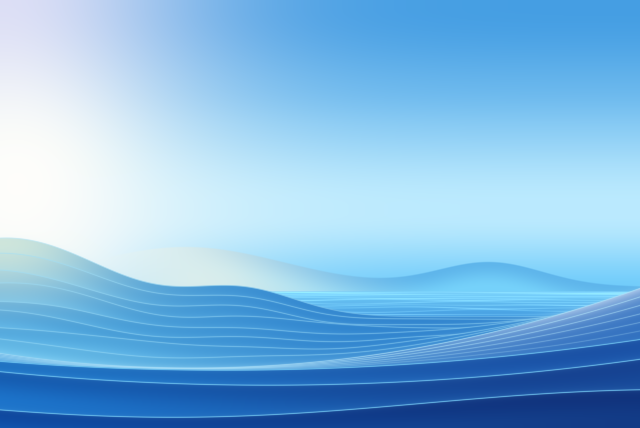
A Shadertoy shader for this background:

```glsl
// Layered blue waves and misty hills under a pale sky lit from the left

float hash(float n) { return fract(sin(n * 127.1) * 4375.85); }

// One-dimensional gradient noise, about -0.5 to 0.5
float gradientNoise(float x) {
    float i = floor(x), f = x - i;
    float a = (hash(i) * 2.0 - 1.0) * f;
    float b = (hash(i + 1.0) * 2.0 - 1.0) * (f - 1.0);
    return mix(a, b, f * f * f * (f * (f * 6.0 - 15.0) + 10.0));
}

float bump(float x, float center, float width) {
    float d = (x - center) / width;
    return exp(-d * d);
}

// Coverage below a ridge, antialiased
float below(float depth) {
    float px = 1.0 / iResolution.y;
    return smoothstep(-px, px, depth);
}

// Thin bright thread with a faint halo
float thread(float depth, float width) {
    float w = max(width, 0.7 / iResolution.y);
    return exp(-depth * depth / (w * w)) + 0.2 * exp(-abs(depth) / (w * 4.0));
}

// Ridge profiles, as heights over x
float farHill(float x) {
    return 0.33 + 0.093 * bump(x, 0.29, 0.22) + 0.057 * bump(x, 0.765, 0.118);
}

float nearHill(float x) {
    return 0.26 + 0.184 * bump(x, 0.01, 0.22) + 0.06 * bump(x, 0.38, 0.12);
}

float swoosh(float x) { return 0.14 + 0.38 * (x - 0.3) * (x - 0.3); }

float frontRidge(float x, int i) {
    if (i == 0) return 0.135 + 0.17 * (x - 0.35) * (x - 0.35);
    if (i == 1) return 0.1 + 0.18 * (x - 0.42) * (x - 0.42);
    return 0.0575 - 0.0325 * cos(4.03 * (x - 0.27));
}

vec3 skyColor(vec2 p) {
    vec3 c = mix(vec3(0.42, 0.79, 0.98), vec3(0.73, 0.915, 0.995), smoothstep(0.3, 0.5, p.y));
    c = mix(c, vec3(0.46, 0.75, 0.94), smoothstep(0.52, 0.8, p.y));
    c = mix(c, vec3(0.27, 0.62, 0.89), smoothstep(0.7, 0.98, p.y));
    vec3 light = mix(vec3(0.95, 0.975, 0.975), vec3(0.86, 0.87, 0.96), smoothstep(0.6, 1.0, p.y));
    return mix(c, light, bump(p.x, 0.0, 0.34));
}

void mainImage(out vec4 fragColor, in vec2 fragCoord) {
    vec2 p = fragCoord / iResolution.xy;
    float x = p.x, y = p.y;

    // Sky and sun haze
    vec3 col = skyColor(p);
    vec2 sun = (p - vec2(0.03, 0.57)) * vec2(1.5, 1.0);
    col = mix(col, vec3(1.0, 0.995, 0.98), 0.9 * exp(-dot(sun, sun) * 22.0));

    // Far hill, dissolving into the light on the left
    float d = farHill(x) - y;
    vec3 hill = mix(vec3(0.37, 0.71, 0.92), vec3(0.46, 0.82, 0.98), smoothstep(0.0, 0.06, d));
    hill = mix(vec3(0.93, 0.95, 0.91), hill, smoothstep(0.22, 0.68, x + 0.5 * (y - 0.36)));
    col = mix(col, hill, below(d) * smoothstep(0.12, 0.38, x));

    // Distant water with fine ripples
    d = 0.319 - y;
    vec3 water = mix(vec3(0.43, 0.77, 0.95), vec3(0.2, 0.55, 0.85), smoothstep(0.0, 0.085, d));
    for (int i = 0; i < 12; i++) {
        float k = float(i);
        float h = 0.317 - 0.0022 * k - 0.0003 * k * k
                + (0.004 + 0.001 * k) * gradientNoise(x * 5.0 + k * 7.3);
        float fade = 0.5 + gradientNoise(x * 4.0 + k * 3.7 + 40.0);
        water += vec3(0.16, 0.15, 0.09) * thread(y - h, 0.0012) * fade;
        water -= vec3(0.025, 0.018, 0.008) * below(h - y) * exp(-max(h - y, 0.0) * 130.0);
    }
    col = mix(col, water, below(d));

    // Near hill made of overlapping folds
    float crest = nearHill(x), base = swoosh(x);
    float warm = bump(x, 0.0, 0.22) * smoothstep(0.2, 0.44, y);
    for (int i = 0; i < 8; i++) {
        float t = float(i) / 8.0;
        float wobble = 0.05 * sin(3.1416 * t) * gradientNoise(x * 3.2 + t * 21.0);
        d = mix(crest, base, t) + wobble - y;
        vec3 fold = mix(vec3(0.27, 0.61, 0.84), vec3(0.17, 0.5, 0.8), smoothstep(0.1, 0.65, x));
        fold += vec3(0.13, 0.14, 0.1) * smoothstep(0.0, 0.07, d) * (1.0 - 0.5 * x);
        fold += vec3(0.13, 0.12, 0.06) * smoothstep(0.6, 1.0, t) * bump(x, 0.0, 0.5);
        fold = mix(fold, vec3(0.87, 0.93, 0.86), warm * 0.9);
        col = mix(col, fold, below(d));
        col = mix(col, vec3(0.62, 0.87, 0.97), thread(d, 0.0014) * (i == 0 ? 0.3 : 0.38));
    }

    // Sweeping ribbon, pale at its upper right
    d = base - y;
    vec3 ribbon = mix(vec3(0.28, 0.62, 0.87), vec3(0.17, 0.42, 0.74), smoothstep(0.2, 0.9, x));
    ribbon = mix(ribbon, vec3(0.66, 0.77, 0.91), smoothstep(0.5, 1.0, x) * exp(-max(d, 0.0) * 32.0));
    col = mix(col, ribbon, below(d));
    for (int i = 0; i < 6; i++) {
        float t = float(i) / 6.0;
        float h = mix(base, frontRidge(x, 0), t) + 0.006 * t * gradientNoise(x * 4.0 + t * 30.0);
        col = mix(col, vec3(0.68, 0.88, 0.97), thread(h - y, 0.0013) * (0.55 - 0.4 * t));
    }

    // Deep foreground layers
    for (int i = 0; i < 3; i++) {
        float k = float(i);
        d = frontRidge(x, i) - y;
        vec3 left = vec3(0.11 - 0.03 * k, 0.43 - 0.08 * k, 0.75 - 0.07 * k);
        vec3 right = vec3(0.1 - 0.02 * k, 0.31 - 0.06 * k, 0.64 - 0.08 * k);
        vec3 deep = mix(left, right, smoothstep(0.0, 0.95, x));
        deep += vec3(0.03, 0.1, 0.11) * smoothstep(0.0, 0.07, d) * (1.0 - 0.6 * x);
        col = mix(col, deep, below(d));
        col = mix(col, vec3(0.45, 0.78, 0.95), thread(d, 0.0014) * 0.65);
    }
    fragColor = vec4(clamp(col, 0.0, 1.0), 1.0);
}
```
